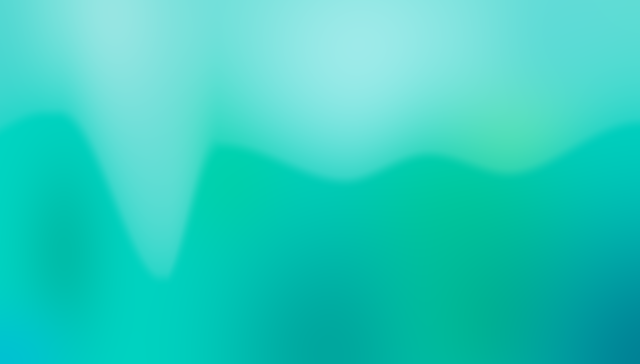
This background is drawn by a WebGL 1 fragment shader. Its source:

```glsl
precision highp float;
// Soft aqua backdrop: a pale, glowing veil hangs in waves over deep teal.

uniform vec2 u_resolution;

// Elliptical glow that pulls a base colour towards a tint.
vec3 glow(vec3 base, vec3 tint, vec2 p, vec2 centre, vec2 radius) {
  vec2 d = (p - centre) / radius;
  return mix(base, tint, exp(-dot(d, d)));
}

// Height of the veil's lower hem: hills and hollows joined by smooth ramps.
float hemHeight(float x) {
  float h = 0.60 + 0.078 * smoothstep(-0.05, 0.07, x);
  h -= 0.453 * smoothstep(0.09, 0.25, x);
  h += 0.365 * smoothstep(0.26, 0.345, x);
  h -= 0.099 * smoothstep(0.345, 0.54, x);
  h += 0.073 * smoothstep(0.54, 0.67, x);
  h -= 0.053 * smoothstep(0.67, 0.795, x);
  h += 0.14 * smoothstep(0.795, 1.0, x);
  return h;
}

// Opacity of the veil: a narrow soft hem, then a slow rise above it.
float veilOpacity(vec2 p, float aspect) {
  float e = 0.004;
  float slope = (hemHeight(p.x + e) - hemHeight(p.x - e)) / (2.0 * e * aspect);
  float above = p.y - hemHeight(p.x);
  float hem = smoothstep(-0.012, 0.03, above / sqrt(1.0 + slope * slope));
  float rise = 1.0 - exp(-max(above, 0.0) / 0.15);
  return hem * (0.3 + 0.7 * rise);
}

// Deep teal field with green and blue shadows.
vec3 deepColor(vec2 p) {
  vec3 teal = vec3(0.0, 0.835, 0.76);
  vec3 green = vec3(0.0, 0.815, 0.63);
  vec3 shade = vec3(0.0, 0.65, 0.62);
  vec3 c = glow(teal, vec3(0.0, 0.83, 0.68), p, vec2(0.36, 0.50), vec2(0.10, 0.20));
  c = glow(c, green, p, vec2(0.72, 0.40), vec2(0.16, 0.24));
  c = glow(c, vec3(0.0, 0.74, 0.66), p, vec2(0.10, 0.30), vec2(0.07, 0.26));
  c = glow(c, vec3(0.0, 0.76, 0.82), p, vec2(0.0), vec2(0.11, 0.16));
  c = glow(c, shade, p, vec2(0.52, 0.03), vec2(0.175, 0.36));
  c = glow(c, vec3(0.0, 0.74, 0.58), p, vec2(0.76, 0.14), vec2(0.14, 0.28));
  return glow(c, vec3(0.0, 0.50, 0.58), p, vec2(1.03, -0.02), vec2(0.22, 0.42));
}

// Pale field with two bright glows and cooler gaps between them.
vec3 veilColor(vec2 p) {
  vec3 aqua = vec3(0.40, 0.865, 0.835);
  vec3 mint = vec3(0.47, 0.90, 0.72);
  vec3 ice = vec3(0.66, 0.925, 0.925);
  vec3 c = glow(aqua, vec3(0.32, 0.84, 0.82), p, vec2(0.0, 0.85), vec2(0.07, 0.40));
  c = glow(c, vec3(0.60, 0.90, 0.89), p, vec2(0.165, 0.95), vec2(0.11, 0.30));
  c = glow(c, vec3(0.32, 0.865, 0.78), p, vec2(0.34, 0.64), vec2(0.06, 0.18));
  c = glow(c, ice, p, vec2(0.57, 0.81), vec2(0.21, 0.36));
  c = glow(c, vec3(0.39, 0.86, 0.845), p, vec2(0.88, 0.90), vec2(0.09, 0.35));
  return glow(c, mint, p, vec2(0.80, 0.57), vec2(0.12, 0.17));
}

void main() {
  vec2 p = gl_FragCoord.xy / u_resolution;
  float opacity = veilOpacity(p, u_resolution.x / u_resolution.y);
  gl_FragColor = vec4(mix(deepColor(p), veilColor(p), opacity), 1.0);
}
```
